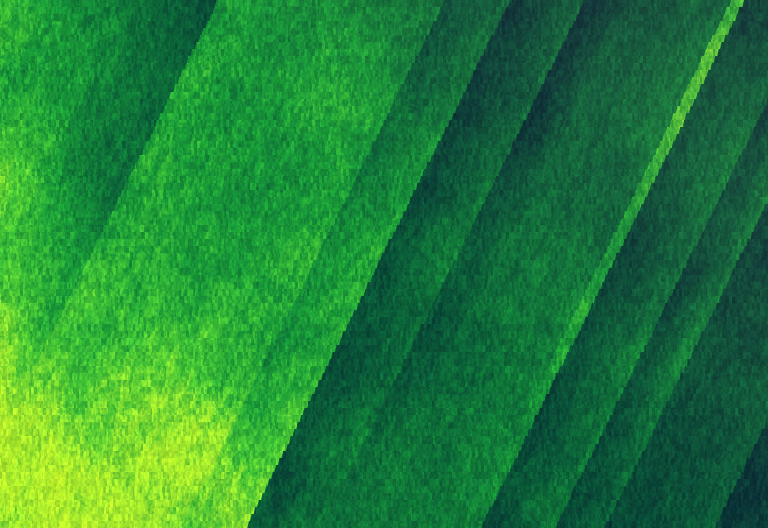
Give the GLSL for this background, as a WebGL 2 fragment shader.

```glsl
#version 300 es
precision highp float;
// Slanted, overlapping green bands lit from the lower left, on a worn surface.
// Each band blends four corner tones; clouds, scratches and woven grain shift
// the tone, which is finally turned into colour by a dark-to-lime ramp.

uniform vec2 u_resolution;
out vec4 fragColor;

const float SLANT = 0.5;          // sideways run of the bands per unit of height
const float EDGE_SOFTNESS = 0.0012;
const float EDGE_RAGGED = 0.003;
const float EDGE_STEPS = 75.0;    // small stairs along each border
const float BAND_CURVE = 1.35;    // above 1 gathers light at the right border
const float CLOUD_AMOUNT = 1.9;
const float SCRATCH_AMOUNT = 1.2;
const float CRACK_AMOUNT = 0.45;
const float GRAIN_AMOUNT = 1.05;
const float GRAIN_SHADE = 0.24;
const float GLOW_AMOUNT = 1.8;
const float HAZE_AMOUNT = 0.17;
const vec2 GRAIN_CELLS = vec2(190.0, 75.0);
const vec3 HAZE = vec3(0.36, 0.44, 0.36);

// Band borders, measured along the top of the canvas in canvas heights.
const int BANDS = 11;
const float BORDER[BANDS + 1] = float[](
    0.0, 0.413, 0.843, 0.966, 1.108, 1.19, 1.385, 1.41, 1.55, 1.645, 1.852, 2.0);

// Tones of each band: top left, top right, bottom left, bottom right.
const vec4 TONES[BANDS] = vec4[](
    vec4(4.2, 1.3, 9.0, 5.3),
    vec4(3.7, 3.3, 4.8, 4.6),
    vec4(1.7, 2.8, 4.4, 4.9),
    vec4(0.6, 2.6, 1.9, 2.7),
    vec4(0.1, 1.5, 2.5, 3.0),
    vec4(1.6, 2.2, 3.1, 3.4),
    vec4(4.9, 5.0, 3.1, 3.3),
    vec4(0.7, 2.5, 1.5, 2.9),
    vec4(0.7, 3.8, 1.2, 2.3),
    vec4(0.5, 2.2, 1.2, 2.0),
    vec4(0.4, 0.6, 0.4, 0.6));

const int SHADES = 8;
const vec3 RAMP[SHADES] = vec3[](
    vec3(0.02, 0.16, 0.20), vec3(0.03, 0.26, 0.21),
    vec3(0.04, 0.36, 0.22), vec3(0.06, 0.47, 0.22),
    vec3(0.10, 0.61, 0.22), vec3(0.27, 0.77, 0.21),
    vec3(0.61, 0.90, 0.18), vec3(0.78, 0.96, 0.16));

float hash(vec2 cell) {
    uvec2 q = uvec2(ivec2(cell)) * uvec2(1597u, 3571u);
    uint n = (q.x ^ (q.y << 7)) * 74777u + q.y;
    n = (n ^ (n >> 15)) * 48271u;
    n = (n ^ (n >> 13)) * 69621u;
    return float((n ^ (n >> 16)) & 65535u) / 65535.0;
}

float noise(vec2 p) {
    vec2 i = floor(p), f = fract(p);
    f = f * f * (3.0 - 2.0 * f);
    return mix(mix(hash(i), hash(i + vec2(1, 0)), f.x),
               mix(hash(i + vec2(0, 1)), hash(i + vec2(1, 1)), f.x), f.y);
}

float fbm(vec2 p) {
    float sum = 0.0, weight = 0.5;
    for (int i = 0; i < 5; i++) {
        sum += weight * noise(p);
        p = mat2(1.6, 1.2, -1.2, 1.6) * p + 7.3;
        weight *= 0.5;
    }
    return sum;
}

// Tone of the layered bands; s runs across them, y up the canvas.
float bandTone(float s, float y) {
    float tone = 0.0;
    float soft = max(EDGE_SOFTNESS, 0.6 / u_resolution.y);
    for (int i = 0; i < BANDS; i++) {
        float across = clamp((s - BORDER[i]) / (BORDER[i + 1] - BORDER[i]), 0.0, 1.0);
        vec2 ends = mix(TONES[i].zw, TONES[i].xy, y);
        float cover = i == 0 ? 1.0 : smoothstep(-soft, soft, s - BORDER[i]);
        tone = mix(tone, mix(ends.x, ends.y, pow(across, BAND_CURVE)), cover);
    }
    return tone;
}

// Small upright blocks, shifted row by row, with finer fibres between them.
float weave(vec2 p) {
    vec2 q = p * GRAIN_CELLS;
    q.x += 5.0 * hash(vec2(floor(q.y), 3.0));
    return 0.5 * hash(floor(q)) + 0.5 * noise(q * vec2(1.7, 2.3) + 50.0);
}

vec3 ramp(float tone) {
    vec3 color = RAMP[0];
    for (int i = 1; i < SHADES; i++)
        color = mix(color, RAMP[i], clamp(tone - float(i - 1), 0.0, 1.0));
    return color;
}

void main() {
    vec2 p = gl_FragCoord.xy / u_resolution.y;
    float row = floor(p.y * EDGE_STEPS);
    float s = p.x + SLANT * (1.0 - mix(p.y, (row + 0.5) / EDGE_STEPS, 0.55));
    s += EDGE_RAGGED * (hash(vec2(row, floor(p.x * 12.0))) - 0.5);

    // Light: bands plus a glow from the lower left corner
    float tone = bandTone(s, p.y);
    vec2 fromGlow = (p - vec2(0.05, 0.04)) / vec2(0.6, 0.36);
    float lit = 1.0 - smoothstep(0.964, 0.968, s);
    tone += GLOW_AMOUNT * lit * exp(-dot(fromGlow, fromGlow));

    // Surface: clouds, slanted scratches, thin cracks and grain
    float grain = weave(p) - 0.5;
    float crack = abs(fbm(p * 9.0 + 70.0) - 0.48);
    tone += CLOUD_AMOUNT * (fbm(p * 6.0 + 11.0) - 0.48);
    tone += SCRATCH_AMOUNT * (fbm(vec2(s * 70.0, p.y * 22.0) + 31.0) - 0.48);
    tone -= CRACK_AMOUNT * (1.0 - smoothstep(0.0, 0.015, crack)) * noise(p * 8.0);
    tone += GRAIN_AMOUNT * grain;

    // Colour, with a grey haze toward the upper right
    float haze = HAZE_AMOUNT * smoothstep(1.1, 2.1, p.x + 0.9 * p.y);
    vec3 color = mix(ramp(tone), HAZE, haze);
    fragColor = vec4(color * (1.0 + GRAIN_SHADE * grain), 1.0);
}
```
